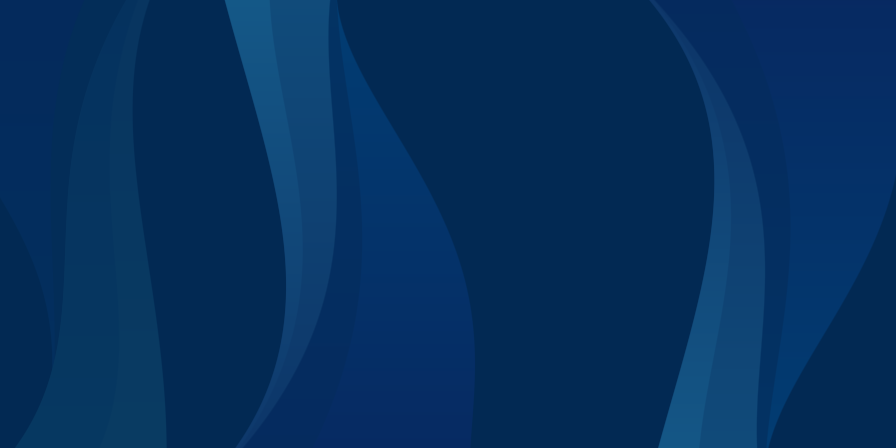
Give the GLSL for this background, as a Shadertoy shader.

```glsl
// Flowing vertical ribbons in teal and blue over a deep navy field.

// Quartic curve through five x positions at equal steps of depth t (0 = top, 1 = bottom).
float curve(float t, float a, float b, float c, float d, float e) {
    float s = 4.0 * t;
    float n2 = s * (s - 1.0) / 2.0;
    float n3 = n2 * (s - 2.0) / 3.0;
    float n4 = n3 * (s - 3.0) / 4.0;
    return a + s * (b - a) + n2 * (c - 2.0 * b + a)
        + n3 * (d - 3.0 * c + 3.0 * b - a)
        + n4 * (e - 4.0 * d + 6.0 * c - 4.0 * b + a);
}

// Smooth step across a signed distance, about one pixel wide.
float cover(float d) {
    float w = 0.75 * fwidth(d);
    return smoothstep(-w, w, d);
}

// Fill between two edges.
vec3 band(vec3 base, vec3 fill, float x, float left, float right) {
    return mix(base, fill, cover(x - left) * cover(right - x));
}

// Bright ribbon: two teal folds beside a wide blue sheet.
vec3 brightRibbon(vec3 col, float x, float t) {
    float tealLeft  = curve(t, 0.251, 0.286, 0.314, 0.315, 0.263);
    float tealFold  = curve(t, 0.301, 0.319, 0.337, 0.326, 0.267);
    float tealRight = curve(t, 0.3685, 0.371, 0.375, 0.348, 0.271);
    float blueFold  = curve(t, 0.376, 0.391, 0.404, 0.393, 0.349);
    float blueRight = curve(t, 0.376, 0.428, 0.497, 0.529, 0.525);

    vec3 sheet = mix(vec3(0.005, 0.24, 0.45), vec3(0.025, 0.165, 0.385), t);
    vec3 shade = mix(vec3(0.01, 0.20, 0.39), vec3(0.02, 0.167, 0.37), t);
    vec3 glow  = mix(vec3(0.08, 0.345, 0.53), vec3(0.055, 0.22, 0.42), t);
    vec3 teal  = mix(vec3(0.065, 0.295, 0.48), vec3(0.05, 0.21, 0.41), t);

    col = band(col, sheet, x, tealRight, blueRight);
    col = band(col, shade, x, tealRight, blueFold);
    col = band(col, teal, x, tealLeft, tealRight);
    return band(col, glow, x, tealLeft, tealFold);
}

// Faint ribbon at the left border.
vec3 faintRibbon(vec3 col, float x, float t) {
    float blueLeft  = curve(t, -0.078, -0.059, 0.017, 0.057, 0.052);
    float blueFold  = curve(t, 0.094, 0.061, 0.057, 0.061, 0.052);
    float tealLeft  = curve(t, 0.141, 0.090, 0.074, 0.066, 0.017);
    float tealFold  = curve(t, 0.154, 0.125, 0.125, 0.133, 0.111);
    float tealRight = curve(t, 0.167, 0.148, 0.159, 0.177, 0.186);

    vec3 sheet = mix(vec3(0.015, 0.163, 0.36), vec3(0.01, 0.19, 0.37), t);
    vec3 teal  = mix(vec3(0.02, 0.195, 0.37), vec3(0.025, 0.22, 0.38), t);

    col = band(col, vec3(0.01, 0.175, 0.345), x, blueLeft, tealLeft);
    col = band(col, sheet, x, blueLeft, min(blueFold, tealLeft));
    col = band(col, teal + vec3(0.01, 0.012, 0.005), x, tealLeft, tealRight);
    return band(col, teal, x, tealLeft, tealFold);
}

void mainImage(out vec4 fragColor, in vec2 fragCoord) {
    vec2 uv = fragCoord / iResolution.xy;
    vec3 col = vec3(0.006, 0.16, 0.325);

    col = faintRibbon(col, uv.x, 1.0 - uv.y);
    col = brightRibbon(col, uv.x, 1.0 - uv.y);
    // The same ribbon again, upside down and shifted right.
    col = brightRibbon(col, uv.x - 0.478, uv.y + 0.042);

    fragColor = vec4(col, 1.0);
}
```
